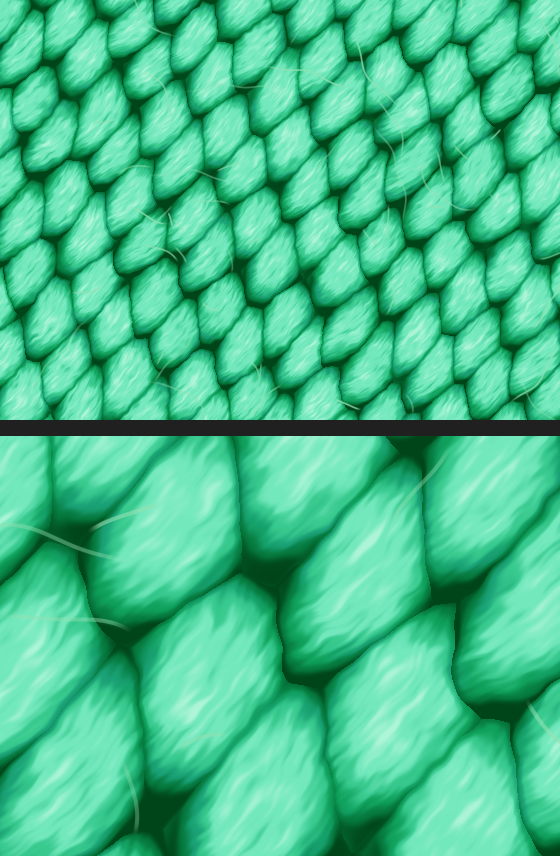
Top, the full canvas; bottom, a detail of the centre.
Give the GLSL for this texture, as a Shadertoy shader.

```glsl
// Green knitted wool: slanted, overlapping stitches in paired rows, with fuzz and stray hairs.

// Lattice, in canvas heights
const vec2 ORIGIN = vec2(0.460, 0.488);
const vec2 ALONG_ROW = vec2(0.151, -0.024);
const vec2 NEXT_PAIR = vec2(0.073, -0.217);
const vec2 PAIR_OFFSET = vec2(0.047, -0.090);
// Stitch shape
const vec2 HALF_SIZE = vec2(0.094, 0.053);   // along and across the yarn
const float LEAN = 1.10;                     // radians from horizontal
const float BEND = 1.6;
const float JITTER = 0.018;
const float OVERLAP = 0.25;
// Fibres
const float STREAK = 0.36;
const int HAIRS = 56;
const float HAIR_WIDTH = 0.0014;
// Colours, dark to light
const vec3 DEEP = vec3(0.00, 0.27, 0.10);
const vec3 SHADOW = vec3(0.02, 0.47, 0.24);
const vec3 GREEN = vec3(0.06, 0.63, 0.36);
const vec3 TEAL = vec3(0.10, 0.63, 0.46);
const vec3 LIGHT = vec3(0.22, 0.79, 0.56);
const vec3 PALE = vec3(0.45, 0.91, 0.74);
const vec3 GLINT = vec3(0.68, 0.96, 0.84);
const vec3 HAIR = vec3(0.58, 0.88, 0.70);

vec2 hash2(vec2 p) {
    vec3 q = fract(p.xyx * vec3(0.1031, 0.1030, 0.0973));
    q += dot(q, q.yzx + 33.33);
    return fract((q.xx + q.yz) * q.zy);
}

float gradientNoise(vec2 p) {
    vec2 i = floor(p), f = fract(p);
    vec2 w = f * f * f * (f * (f * 6.0 - 15.0) + 10.0);
    vec2 e = vec2(0.0, 1.0);
    float a = dot(hash2(i) * 2.0 - 1.0, f);
    float b = dot(hash2(i + e.yx) * 2.0 - 1.0, f - e.yx);
    float c = dot(hash2(i + e.xy) * 2.0 - 1.0, f - e.xy);
    float d = dot(hash2(i + e.yy) * 2.0 - 1.0, f - e.yy);
    return mix(mix(a, b, w.x), mix(c, d, w.x), w.y);
}

// Coordinates along and across a direction
vec2 toLocal(vec2 p, float angle) {
    vec2 axis = vec2(cos(angle), sin(angle));
    return vec2(dot(p, axis), dot(p, vec2(axis.y, -axis.x)));
}

vec3 woolColour(float t, float tint) {
    vec3 c = mix(DEEP, SHADOW, smoothstep(0.0, 0.17, t));
    c = mix(c, mix(GREEN, TEAL, tint), smoothstep(0.14, 0.40, t));
    c = mix(c, LIGHT, smoothstep(0.38, 0.68, t));
    c = mix(c, PALE, smoothstep(0.66, 0.94, t));
    return mix(c, GLINT, smoothstep(0.95, 1.25, t));
}

// Brightness of the topmost stitch at p, shaded where it meets its neighbour
float stitchTone(vec2 p) {
    mat2 lattice = mat2(ALONG_ROW, NEXT_PAIR);
    vec2 cell = round(inverse(lattice) * (p - ORIGIN));
    float top = -9.0, second = -9.0, dome = 0.0;
    vec2 body = vec2(0.0), seed = vec2(0.0);
    for (int j = -2; j <= 2; j++)
    for (int i = -2; i <= 2; i++)
    for (int k = 0; k < 2; k++) {
        vec2 id = cell + vec2(i, j);
        vec2 r = hash2(id * vec2(1.0, 2.0) + vec2(71.0, 90.0 + float(k)));
        vec2 s = hash2(r * 311.0 + 7.0);
        vec2 centre = ORIGIN + lattice * id + float(k) * PAIR_OFFSET + (r - 0.5) * JITTER;
        vec2 q = toLocal(p - centre, LEAN + (s.x - 0.5) * 0.3);
        q.y += BEND * q.x * q.x;
        vec2 n = q / (HALF_SIZE * (0.9 + 0.2 * s.yx));
        n.y /= 1.0 + 0.15 * clamp(n.x, -1.0, 1.0);
        float h = 1.0 - dot(n, n);
        float layer = h - OVERLAP * n.x + 0.2 * (s.y - 0.5);
        if (layer > top) {
            second = top; top = layer;
            dome = h; body = q; seed = r;
        } else second = max(second, layer);
    }
    // Twisted fibres run slightly across the yarn
    vec2 fibre = vec2(body.x, body.y - 0.28 * body.x) + seed * 9.0;
    float streak = gradientNoise(fibre * vec2(20.0, 95.0))
                 + 0.7 * gradientNoise(fibre * vec2(42.0, 190.0));
    float contact = smoothstep(0.0, 0.34, top - second);
    float tone = smoothstep(-0.45, 0.95, dome) * mix(0.56, 1.0, contact);
    tone += STREAK * streak * smoothstep(-0.3, 0.5, dome) * mix(0.4, 1.0, contact);
    return tone - 1.2 * body.y * contact + 0.14 * (seed.x - 0.5);
}

// Coverage of thin, curled loose hairs
float looseHairs(vec2 p, float aspect, float pixel) {
    float cover = 0.0;
    for (int i = 0; i < HAIRS; i++) {
        vec2 a = hash2(vec2(float(i), 17.0)), b = hash2(vec2(float(i), 53.0));
        vec2 q = toLocal(p - a * vec2(aspect, 1.0), 6.283 * b.x);
        float reach = mix(0.02, 0.14, b.y * b.y * b.y);
        float curl = mix(-6.0, 6.0, fract(a.x * 37.0));
        float phase = q.x * 55.0 + a.y * 40.0;
        float slope = 2.0 * curl * q.x + 0.22 * cos(phase);
        float d = abs(q.y - curl * q.x * q.x - 0.004 * sin(phase)) / sqrt(1.0 + slope * slope);
        float line = 1.0 - smoothstep(HAIR_WIDTH - 0.5 * pixel, HAIR_WIDTH + pixel, d);
        float fade = 1.0 - smoothstep(0.6 * reach, reach, abs(q.x));
        cover = max(cover, line * fade * mix(0.35, 0.8, fract(a.y * 29.0)));
    }
    return cover;
}

void mainImage(out vec4 fragColor, in vec2 fragCoord) {
    vec2 p = fragCoord / iResolution.y;
    // Uneven knitting and a fuzzy outline
    vec2 warp = vec2(gradientNoise(p * 5.0), gradientNoise(p * 5.0 + 40.0)) * 0.018;
    warp += vec2(gradientNoise(p * 45.0), gradientNoise(p * 45.0 + 80.0)) * 0.005;
    float tone = stitchTone(p + warp) + 0.12 * gradientNoise(p * 30.0);
    float tint = smoothstep(-0.2, 0.2, gradientNoise(p * 14.0 + 20.0));
    vec3 colour = woolColour(tone, tint);
    float hairs = looseHairs(p, iResolution.x / iResolution.y, 1.0 / iResolution.y);
    fragColor = vec4(mix(colour, HAIR, hairs), 1.0);
}
```
